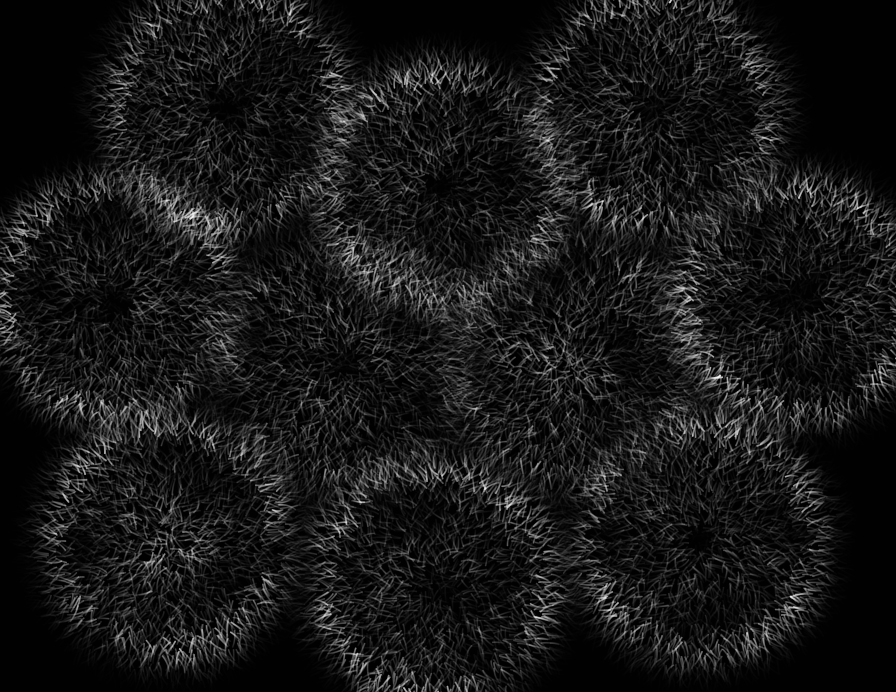
Write a Shadertoy shader that draws this pattern.

```glsl
// Ten overlapping balls of fine pale fur on black, set in three sagging rows.
// Every ball scatters short, nearly straight hairs over a jittered grid, combs
// them outward from its centre and lights them by a radial profile with a rim.

const float TAU = 6.28318;
const float BALL_RADIUS = 0.163;
const float FUR_REACH = 1.4;      // outer limit of the fur, in ball radii
const float CELL = 0.0147;        // grid pitch of the hairs
const int LAYERS = 4;
const vec3 HAIR_COLOR = vec3(1.0);
const vec3 BACKGROUND = vec3(0.004);

vec4 hash4(vec3 p) {
    vec4 q = fract(p.xyzx * vec4(0.1031, 0.1030, 0.0973, 0.1099));
    q += dot(q, q.wzxy + 33.33);
    return fract((q.xxyz + q.yzzw) * q.zywx);
}

// Layered sines, about -1 to 1, for uneven tufts
float tufts(vec2 p, float seed) {
    float broad = sin(p.x * 21.0 + 2.0 * sin(p.y * 17.0 + seed))
                * sin(p.y * 25.0 + seed);
    float fine = sin(p.x * 87.0 + 2.0 * sin(p.y * 59.0 + seed * 3.0))
               * sin(p.y * 93.0 + seed);
    return 0.6 * broad + 0.4 * fine;
}

// Slightly bowed hair along x, bright at the root and fading to the tip
float hair(vec2 p, float halfLength, float bend, float softRadius) {
    float t = clamp(p.x / halfLength, -1.0, 1.0);
    vec2 spine = halfLength * vec2(t, bend * (t * t - 0.5));
    float line = 1.0 - smoothstep(0.0, softRadius, length(p - spine));
    return line * mix(1.0, 0.3, 0.5 + 0.5 * t);
}

// Brightness of the fur at q ball radii from the centre
float furProfile(float q, float rimGain, float coreGlow) {
    float body = 0.40 * smoothstep(0.03, 0.34, q) * (1.0 - smoothstep(0.95, 1.4, q));
    float fromRim = (q - 1.0) / (q < 1.0 ? 0.09 : 0.14);
    float rim = rimGain * exp(-fromRim * fromRim);
    float core = 0.65 * coreGlow * exp(-9.0 * q * q);
    return body + 0.85 * rim + core;
}

// Sum of all hairs of one ball that touch point p
float furBall(vec2 p, vec2 center, float seed, float rimGain, float coreGlow,
              float softRadius) {
    if (distance(p, center) > BALL_RADIUS * FUR_REACH) return 0.0;
    float light = 0.0;
    for (int layer = 0; layer < LAYERS; layer++) {
        float layerSeed = seed * float(LAYERS) + float(layer);
        vec2 shift = fract(layerSeed * vec2(0.618, 0.414));
        vec2 cell = floor(p / CELL + shift);
        for (int n = 0; n < 9; n++) {
            vec2 id = cell + vec2(n % 3 - 1, n / 3 - 1);
            vec4 place = hash4(vec3(id + 11.0, layerSeed + 1.0));
            vec2 root = (id + place.xy - shift) * CELL;
            vec2 away = p - root;
            float halfLength = mix(0.007, 0.0125, place.w);
            float reach = halfLength + softRadius;
            if (dot(away, away) > reach * reach) continue;

            // Comb outward, tidier beyond the rim
            vec2 arm = root - center;
            float q = length(arm) / BALL_RADIUS;
            float stray = mix(1.0, 0.6, smoothstep(0.8, 1.2, q));
            float turn = stray * (2.0 * place.z - 1.0);
            vec2 outward = arm / max(length(arm), 1e-4);
            vec2 along = mat2(cos(turn), sin(turn), -sin(turn), cos(turn)) * outward;
            vec2 local = vec2(dot(away, along), dot(away, vec2(-along.y, along.x)));

            vec3 look = hash4(vec3(id + 57.0, layerSeed + 91.0)).xyz;
            float strand = hair(local, halfLength, 0.4 * (look.z - 0.5), softRadius);
            if (strand <= 0.0) continue;
            float shade = 0.08 + 0.40 * look.x * look.x + 0.14 * look.y;
            float patchGain = max(0.15, 0.95 + 0.85 * tufts(root, seed));
            light += strand * shade * patchGain * furProfile(q, rimGain, coreGlow);
        }
    }
    return light;
}

void mainImage(out vec4 fragColor, in vec2 fragCoord) {
    float pixel = 1.0 / iResolution.y;
    vec2 p = fragCoord * pixel;
    float middle = 0.5 * iResolution.x * pixel;
    float softRadius = max(0.0021, 0.8 * pixel);

    // Rows from the bottom: x offset, spacing, height, sag
    vec4 rows[3] = vec4[3](vec4(-0.020, 0.385, 0.158, 0.064),
                           vec4( 0.012, 0.330, 0.466, 0.044),
                           vec4(-0.010, 0.310, 0.730, 0.114));
    float light = 0.0;
    float index = 0.0;
    for (int r = 0; r < 3; r++) {
        int count = r == 1 ? 4 : 3;
        for (int c = 0; c < count; c++) {
            float k = float(c) - 0.5 * float(count - 1);
            vec2 center = vec2(middle + rows[r].x + k * rows[r].y,
                               rows[r].z + k * k * rows[r].w);
            // Inner balls have a duller rim, every fifth a glowing core
            float offCenter = distance(center, vec2(middle, 0.47));
            float rimGain = mix(0.25, 1.0, smoothstep(0.15, 0.3, offCenter));
            float glow = max(0.0, cos(TAU * index / 5.0));
            light += furBall(p, center, index, rimGain, glow * glow, softRadius);
            index += 1.0;
        }
    }
    float tone = 1.0 - exp(-1.35 * light);
    fragColor = vec4(mix(BACKGROUND, HAIR_COLOR, tone), 1.0);
}
```
